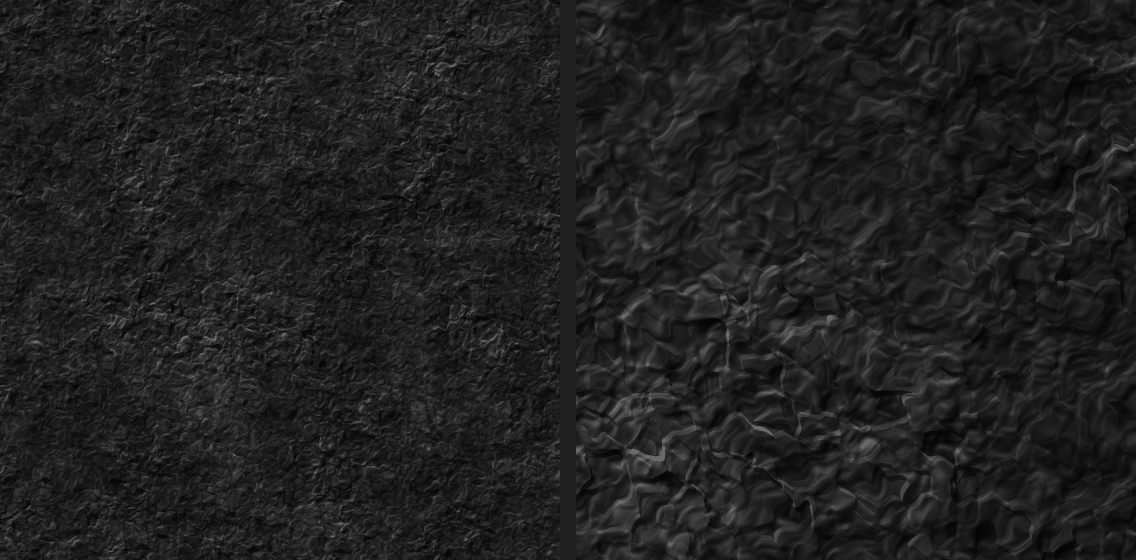
Left: the whole. Right: its middle third, enlarged.
Give the GLSL for this texture, as a Shadertoy shader.

```glsl
// Rough charcoal rock: a warped height field of gradient noise and broken facets,
// lit from the upper left, with dark clefts, fine slanted grain and rare pale chips.
// Tone is summed as log-brightness, then turned into grey with exp().

#define MEDIAN_TONE   0.121
#define PATCH_AMOUNT  0.38
#define HEIGHT_AMOUNT 0.46
#define RELIEF_AMOUNT 1.35
#define CLEFT_AMOUNT  0.48
#define GRAIN_AMOUNT  0.95
#define FACET_SCALE   44.0
#define GRAIN_SCALE   vec2(85.0, 220.0)
#define GRAIN_ANGLE   0.56
#define LIGHT_STEP    0.0034
#define LIGHT_DIR     vec2(-0.50, 0.866)
#define SAMPLES       2

vec2 hash2(vec2 p) {
    vec3 a = fract(p.xyx * vec3(0.1031, 0.1030, 0.0973));
    a += dot(a, a.yzx + 33.33);
    return fract((a.xx + a.yz) * a.zy);
}

float cornerSlope(vec2 cell, vec2 offset) {
    float angle = 6.2832 * hash2(cell).x;
    return dot(vec2(cos(angle), sin(angle)), offset);
}

// Gradient noise, centred on zero
float gradientNoise(vec2 p) {
    vec2 i = floor(p), f = p - i;
    vec2 u = f * f * f * (f * (f * 6.0 - 15.0) + 10.0);
    vec2 e = vec2(1.0, 0.0);
    float low  = mix(cornerSlope(i, f), cornerSlope(i + e, f - e), u.x);
    float high = mix(cornerSlope(i + e.yx, f - e.yx), cornerSlope(i + 1.0, f - 1.0), u.x);
    return mix(low, high, u.y);
}

// Height of the nearest broken facet: a random level with a random tilt
float facetHeight(vec2 p) {
    vec2 base = floor(p);
    float nearest = 8.0, height = 0.0;
    for (int y = -1; y <= 1; y++)
    for (int x = -1; x <= 1; x++) {
        vec2 cell = base + vec2(x, y);
        vec2 random = hash2(cell + 17.0);
        vec2 offset = p - cell - random;
        float d = dot(offset, offset);
        if (d < nearest) {
            nearest = d;
            height = fract(random.x * 7.3 + random.y * 3.1) - 0.5
                   + 0.8 * dot(random.yx - 0.5, offset);
        }
    }
    return height;
}

// Bends the coordinates so facet outlines and grain become irregular
vec2 warp(vec2 p) {
    vec2 coarse = vec2(gradientNoise(p * 22.0 + 5.0), gradientNoise(p * 22.0 + 61.0));
    vec2 fine = vec2(gradientNoise(p * 85.0 + 13.0), gradientNoise(p * 85.0 + 47.0));
    return p + 0.013 * coarse + 0.006 * fine;
}

float surfaceHeight(vec2 p) {
    vec2 q = warp(p);
    float soft = gradientNoise(q * 22.0)
               + 0.5 * gradientNoise(q * 58.0 + 9.0)
               + 0.3 * gradientNoise(q * 120.0 + 31.0);
    float broken = 0.5 * facetHeight(q * FACET_SCALE * vec2(0.9, 1.1))
                 + 0.36 * facetHeight(q * FACET_SCALE * 2.1 + 40.0);
    return soft + broken;
}

// Short strokes that rise to the right
float slantedGrain(vec2 p) {
    float c = cos(GRAIN_ANGLE), s = sin(GRAIN_ANGLE);
    vec2 along = mat2(c, -s, s, c) * warp(p);
    return 0.8 * gradientNoise(along * GRAIN_SCALE)
         + 0.6 * gradientNoise(along * GRAIN_SCALE * 1.6 + 23.0);
}

// Sparse small bright chips
float paleChip(vec2 p) {
    vec2 q = warp(p) * 24.0;
    vec2 cell = floor(q);
    vec2 random = hash2(cell + 83.0);
    vec2 offset = q - cell - 0.3 - 0.4 * random.yx;
    float chip = 1.0 - smoothstep(0.05, 0.11, length(offset * vec2(1.0, 1.3)));
    return chip * step(0.95, random.x);
}

float rockTone(vec2 p) {
    float patches = gradientNoise(p * 4.0 + 3.0) + 0.6 * gradientNoise(p * 9.0 + 71.0);
    float roughness = clamp(1.0 + 1.3 * gradientNoise(p * 6.0 + 29.0), 0.6, 1.5);

    // Compare heights toward the light: near for slope, farther for cast shade
    float here = surfaceHeight(p);
    float slope = here - surfaceHeight(p + LIGHT_DIR * LIGHT_STEP);
    float ledge = surfaceHeight(p + LIGHT_DIR * LIGHT_STEP * 2.6) - here;
    float relief = 0.5 * tanh(2.0 * slope);
    float cleft = smoothstep(0.25, 0.75, ledge);

    float logTone = PATCH_AMOUNT * patches + HEIGHT_AMOUNT * here
                  + roughness * (RELIEF_AMOUNT * relief - CLEFT_AMOUNT * cleft)
                  + GRAIN_AMOUNT * slantedGrain(p) + 0.6 * paleChip(p);
    return MEDIAN_TONE * exp(logTone);
}

void mainImage(out vec4 fragColor, in vec2 fragCoord) {
    // Average a small grid of samples to smooth facet edges
    float tone = 0.0;
    for (int y = 0; y < SAMPLES; y++)
    for (int x = 0; x < SAMPLES; x++) {
        vec2 shift = (vec2(x, y) + 0.5) / float(SAMPLES) - 0.5;
        tone += rockTone((fragCoord + shift) / iResolution.y);
    }
    tone /= float(SAMPLES * SAMPLES);
    fragColor = vec4(vec3(min(tone, 0.42)), 1.0);
}
```
